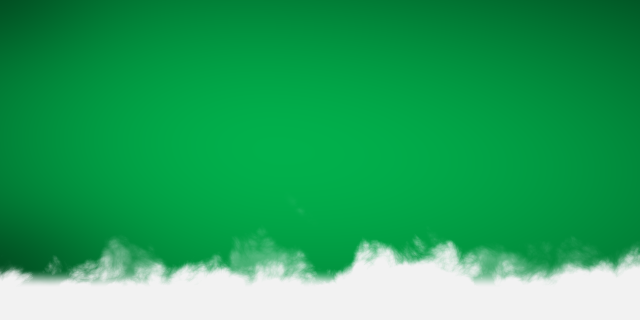
This background is drawn by a WebGL 1 fragment shader. Its source:

```glsl
precision highp float;
// Soft green glow with dark corners above a low bank of white clouds.
uniform vec2 u_resolution;

vec2 hash2(vec2 cell) {
  vec2 k = vec2(dot(cell, vec2(127.1, 311.7)), dot(cell, vec2(269.5, 183.3)));
  return fract(sin(k) * 43758.5);
}

// Rounded cellular noise: bright at each cell's point
float cellular(vec2 p) {
  vec2 cell = floor(p), local = fract(p);
  float nearest = 2.0;
  for (int j = -1; j <= 1; j++) {
    for (int i = -1; i <= 1; i++) {
      vec2 offset = vec2(float(i), float(j));
      vec2 toPoint = offset + hash2(cell + offset) - local;
      nearest = min(nearest, dot(toPoint, toPoint));
    }
  }
  return 1.0 - sqrt(nearest);
}

// Layered cells, bent by sines so that the puffs look torn
float billow(vec2 p) {
  float sum = 0.0, weight = 0.5;
  for (int i = 0; i < 5; i++) {
    p += 0.12 * sin(p.yx * 2.3 + vec2(0.4, 1.9));
    sum += weight * cellular(p);
    p = mat2(1.6, 1.2, -1.2, 1.6) * p + 3.7;
    weight *= 0.5;
  }
  return sum;
}

float bump(float x, float center, float width) {
  float d = (x - center) / width;
  return exp(-d * d);
}

// Top of the solid cloud bank
float bankHeight(float x) {
  float plateau = smoothstep(1.07, 1.13, x) * (1.0 - smoothstep(1.40, 1.53, x));
  return 0.145 + 0.070 * plateau
    + 0.020 * bump(x, 0.38, 0.06)
    + 0.034 * bump(x, 0.65, 0.06)
    + 0.018 * bump(x, 0.84, 0.12)
    + 0.036 * smoothstep(1.60, 1.95, x);
}

// Top of the thin mist behind the bank
float mistHeight(float x) {
  return 0.140
    + 0.045 * bump(x, 0.00, 0.10)
    + 0.100 * smoothstep(0.29, 0.34, x) * (1.0 - smoothstep(0.40, 0.60, x))
    + 0.115 * smoothstep(0.68, 0.75, x) * (1.0 - smoothstep(0.82, 1.06, x))
    + 0.105 * bump(x, 1.36, 0.13)
    + 0.080 * smoothstep(1.42, 1.56, x);
}

// Off-centre glow, darkest in the left corners
vec3 greenGlow(vec2 p) {
  vec2 q = p - vec2(0.87, 0.53);
  q.y += 0.06 * q.x;
  q /= vec2(q.x < 0.0 ? 0.92 : 1.3, q.y < 0.0 ? 0.52 : 0.48);
  float falloff = dot(q, q);
  float green = 0.69 - 0.225 * falloff / (1.0 + 0.15 * falloff);
  green -= 0.10 * bump(p.x, 0.0, 0.35) * bump(p.y, 0.18, 0.16);
  green -= 0.08 * bump(p.x, 0.0, 0.30) * bump(p.y, 1.0, 0.20);
  return vec3(0.003, green * vec2(1.0, 0.43));
}

void main() {
  vec2 p = gl_FragCoord.xy / u_resolution.y;
  p.x *= 2.0 * u_resolution.y / u_resolution.x;
  vec3 cloudWhite = vec3(0.95);
  vec3 color = greenGlow(p);

  float puffs = billow(p * 10.0);
  float ragged = puffs - 0.55;

  // Small stray wisp
  vec2 w = p - vec2(0.94, 0.345);
  float wisp = bump(w.x - w.y, 0.0, 0.055) * bump(w.x + w.y, 0.0, 0.016);
  color = mix(color, cloudWhite, 0.12 * wisp * smoothstep(0.4, 0.7, puffs));

  // Thin mist, even inside and ragged along its top
  float mistDepth = mistHeight(p.x) - p.y;
  float mist = smoothstep(-0.02, 0.055, mistDepth + 0.12 * ragged);
  color = mix(color, cloudWhite, mist * clamp(0.34 + 0.3 * ragged, 0.0, 0.5));

  // Solid bank, thickening downwards
  float depth = bankHeight(p.x) - p.y;
  float bank = smoothstep(-0.030, 0.042, depth + 0.13 * ragged);
  bank = max(bank, 1.0 - smoothstep(0.10, 0.16, p.y));
  color = mix(color, cloudWhite, bank);

  gl_FragColor = vec4(color, 1.0);
}
```
